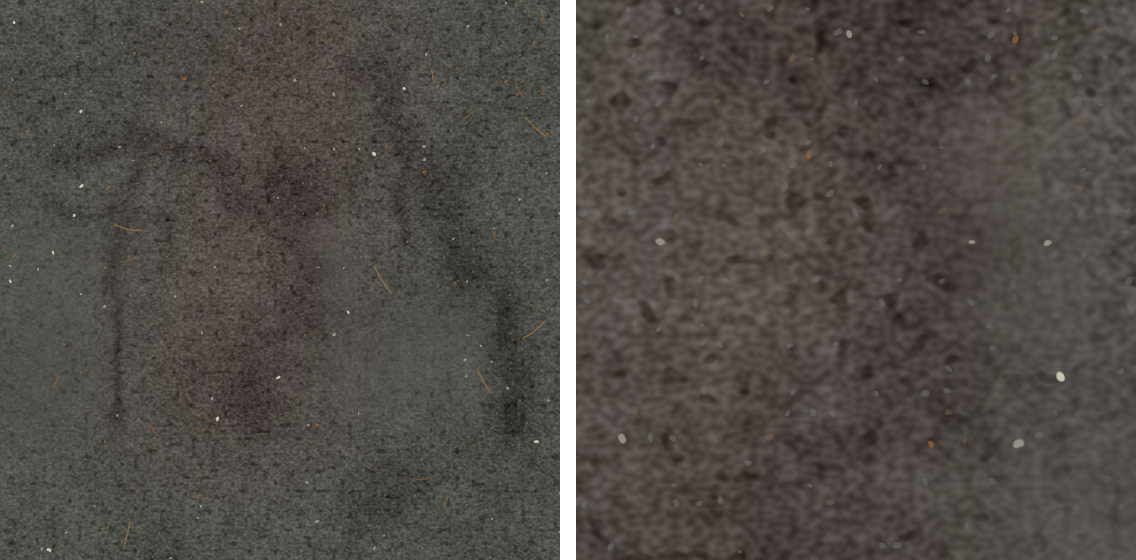
Left: the whole. Right: its middle third, enlarged.
Give the GLSL for this texture, as a Shadertoy shader.

```glsl
// Weathered dark asphalt with damp stains, fine grit, pale chips and dry pine needles.

vec2 hash2(vec2 cell) {
    uvec2 q = uvec2(ivec2(floor(cell)) + 4096);
    q = q * 1664525u + 1013904223u;
    q.x += q.y * 1664525u;
    q.y += q.x * 1664525u;
    q ^= q >> 16u;
    q.x += q.y * 1664525u;
    q.y += q.x * 1664525u;
    q ^= q >> 16u;
    return vec2(q & 65535u) / 65535.0;
}

vec2 gradient(vec2 cell) {
    float angle = 6.2832 * hash2(cell).x;
    return vec2(cos(angle), sin(angle));
}

float gradientNoise(vec2 p) {
    vec2 i = floor(p), f = p - i;
    vec2 u = f * f * f * (f * (f * 6.0 - 15.0) + 10.0);
    vec2 e = vec2(1, 0);
    float low = mix(dot(gradient(i), f), dot(gradient(i + e), f - e), u.x);
    float high = mix(dot(gradient(i + e.yx), f - e.yx), dot(gradient(i + 1.0), f - 1.0), u.x);
    return mix(low, high, u.y);
}

float fbm(vec2 p) {
    float sum = 0.0, weight = 1.0;
    for (int i = 0; i < 5; i++) {
        sum += weight * gradientNoise(p);
        p = mat2(1.6, 1.2, -1.2, 1.6) * p + 17.3;
        weight *= 0.55;
    }
    return sum;
}

// Soft stroke from a to b; equal ends give a round blot
float stroke(vec2 p, vec2 a, vec2 b, float width) {
    vec2 ab = b - a;
    float t = clamp(dot(p - a, ab) / max(dot(ab, ab), 1e-5), 0.0, 1.0);
    float d = length(p - a - ab * t) / width;
    return exp(-d * d);
}

// Damp streaks branching over the ground
float stains(vec2 p) {
    float s = 0.75 * stroke(p, vec2(0.21, 0.24), vec2(0.205, 0.5), 0.013);
    s = max(s, 0.75 * stroke(p, vec2(0.205, 0.5), vec2(0.245, 0.74), 0.014));
    s = max(s, 0.75 * stroke(p, vec2(0.1, 0.71), vec2(0.24, 0.76), 0.022));
    s = max(s, 0.85 * stroke(p, vec2(0.24, 0.76), vec2(0.4, 0.7), 0.025));
    s = max(s, 0.6 * stroke(p, vec2(0.4, 0.68), vec2(0.56, 0.53), 0.025));
    s = max(s, 0.55 * stroke(p, vec2(0.07, 0.63), vec2(0.3, 0.6), 0.014));
    s = max(s, 0.85 * stroke(p, vec2(0.51, 0.66), vec2(0.54, 0.64), 0.06));
    s = max(s, 0.65 * stroke(p, vec2(0.56, 0.51), vec2(0.46, 0.3), 0.08));
    s = max(s, 0.75 * stroke(p, vec2(0.67, 0.88), vec2(0.72, 0.74), 0.04));
    s = max(s, 0.65 * stroke(p, vec2(0.72, 0.74), vec2(0.72, 0.56), 0.016));
    s = max(s, 0.8 * stroke(p, vec2(0.78, 0.68), vec2(0.84, 0.5), 0.045));
    s = max(s, 0.85 * stroke(p, vec2(0.9, 0.46), vec2(0.92, 0.24), 0.032));
    return max(s, 0.6 * stroke(p, vec2(0.66, 0.1), vec2(0.74, 0.14), 0.05));
}

// Irregular chips, one at most per grid cell; returns cover and tint seed
vec2 chips(vec2 p, float count, float share, float size) {
    vec2 cell = floor(p * count), rnd = hash2(cell + 71.0);
    vec2 d = fract(p * count) - 0.3 - 0.4 * hash2(cell + 211.0);
    float angle = 6.2832 * rnd.y;
    d = mat2(cos(angle), sin(angle), -sin(angle), cos(angle)) * d;
    float r = length(d * vec2(1.0, 1.5)) + 0.06 * gradientNoise(p * count * 6.0);
    float radius = size * (0.5 + 0.5 * rnd.y);
    return vec2(step(rnd.x, share) * (1.0 - smoothstep(radius * 0.6, radius * 1.2, r)), hash2(cell + 37.0).y);
}

// Thin bent needles, rotated at random in a coarse grid
float needles(vec2 p, float count, float share) {
    vec2 cell = floor(p * count), rnd = hash2(cell + 503.0);
    vec2 d = fract(p * count) - 0.5;
    float angle = 3.1416 * rnd.y;
    d = mat2(cos(angle), sin(angle), -sin(angle), cos(angle)) * d;
    d.y += (rnd.y - 0.5) * 1.2 * d.x * d.x;
    float len = 0.12 + 0.2 * hash2(cell + 907.0).x;
    float dist = length(vec2(max(abs(d.x) - len, 0.0), d.y)) / count;
    return step(rnd.x, share) * (1.0 - smoothstep(0.0005, 0.0022, dist));
}

void mainImage(out vec4 fragColor, in vec2 fragCoord) {
    vec2 p = fragCoord / iResolution.xy;
    vec2 warp = vec2(fbm(p * 9.0), fbm(p * 9.0 + 40.0));
    vec2 q = p + 0.022 * warp;

    // Cool grey ground, turning mauve brown toward the middle
    float warm = stroke(q, vec2(0.42, 0.35), vec2(0.52, 0.88), 0.24);
    vec3 color = mix(vec3(0.305, 0.31, 0.285), vec3(0.335, 0.3, 0.283), warm);

    // Worn smooth areas carry less grit and fewer blotches
    float worn = max(stroke(q, vec2(0.07, 0.3), vec2(0.1, 0.52), 0.13),
                     stroke(q, vec2(0.66, 0.36), vec2(0.8, 0.38), 0.11));
    float dust = stroke(q, vec2(0.59, 0.57), vec2(0.61, 0.49), 0.05);
    worn = max(worn, dust);
    float rough = 1.0 - 0.5 * worn;
    color += 0.035 * dust + 0.015 * worn;

    // Large stains and mottling
    float damp = stains(q) * (0.85 + 0.5 * fbm(p * 24.0));
    color *= 1.0 - clamp(damp, 0.0, 1.0) * vec3(0.33, 0.36, 0.37);
    color += rough * (0.04 * fbm(p * 5.0 + 8.0) + 0.045 * fbm(p * 28.0));

    // Fine grit, slightly drawn out sideways, with dark pits
    vec2 g = p * vec2(0.8, 1.0);
    float grit = 0.07 * gradientNoise(g * 110.0) + 0.11 * gradientNoise(g * 215.0 + 9.0);
    float pits = smoothstep(0.2, 0.45, gradientNoise(g * 85.0 + 31.0));
    color += rough * (grit - 0.075 * pits);

    // Small stones, rust flecks and bright chips
    vec2 stone = chips(p, 75.0, 0.25, 0.24);
    vec3 stoneTint = mix(vec3(0.42, 0.43, 0.41), vec3(0.46, 0.37, 0.29), step(0.75, stone.y));
    color = mix(color, stoneTint, 0.65 * stone.x * rough);
    vec2 fleck = chips(p + 0.37, 42.0, 0.05, 0.17);
    vec3 fleckTint = mix(vec3(0.62, 0.61, 0.56), vec3(0.56, 0.37, 0.22), step(0.6, fleck.y));
    color = mix(color, fleckTint, 0.85 * fleck.x);
    color = mix(color, vec3(0.78, 0.77, 0.69), chips(p + 0.71, 17.0, 0.045, 0.1).x);

    // Dry needles
    color = mix(color, vec3(0.57, 0.43, 0.27), 0.8 * needles(p, 11.0, 0.06));
    color = mix(color, vec3(0.5, 0.35, 0.21), 0.75 * needles(p + 0.53, 23.0, 0.035));
    fragColor = vec4(clamp(color, 0.0, 1.0), 1.0);
}
```
